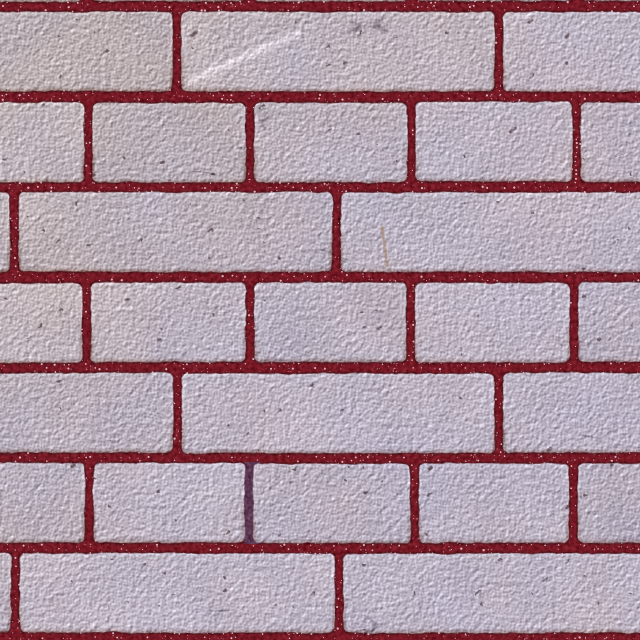
This texture is drawn by a Shadertoy shader. Its source:

```glsl
vec2 hash2(vec2 p) {
    vec3 q = fract(p.xyx * vec3(0.1031, 0.1030, 0.0973));
    q += dot(q, q.yzx + 33.33);
    return fract((q.xx + q.yz) * q.zy);
}

float corner(vec2 cell, vec2 f, vec2 o) {
    return dot(hash2(cell + o + 57.0) * 2.0 - 1.0, f - o);
}

float gradientNoise(vec2 p) {
    vec2 i = floor(p), f = p - i;
    vec2 u = f * f * f * (f * (f * 6.0 - 15.0) + 10.0);
    return mix(mix(corner(i, f, vec2(0, 0)), corner(i, f, vec2(1, 0)), u.x),
               mix(corner(i, f, vec2(0, 1)), corner(i, f, vec2(1, 1)), u.x), u.y);
}

float fbm(vec2 p) {
    float sum = 0.0, amp = 1.0;
    for (int i = 0; i < 3; i++) {
        sum += amp * gradientNoise(p);
        p = p * 2.03 + 17.0;
        amp *= 0.55;
    }
    return sum;
}

float stoneHeight(vec2 p) {
    return gradientNoise(p * 125.0) + 0.7 * gradientNoise(p * 235.0 + 9.0);
}

float segmentDistance(vec2 p, vec2 a, vec2 b) {
    vec2 ab = b - a;
    return length(p - a - ab * clamp(dot(p - a, ab) / dot(ab, ab), 0.0, 1.0));
}

// Scattered dots: one candidate per cell, kept with the given chance
float dots(vec2 p, float chance, float radius, float blur) {
    vec2 cell = floor(p), h = hash2(cell + 211.0), k = hash2(cell + 431.0);
    float r = radius * (0.5 + k.y);
    float d = length(p - cell - 0.3 - 0.4 * h) - r;
    return step(k.x, chance) * (1.0 - smoothstep(-blur, blur, d));
}

float jointX(float column, float row, float start, float pitch) {
    return start + column * pitch + 0.007 * (hash2(vec2(column + 20.0, row + 40.0)).x - 0.5);
}

void mainImage(out vec4 fragColor, in vec2 fragCoord) {
    vec2 p = fragCoord / iResolution.xy;
    float px = 1.0 / iResolution.y;

    // Courses alternate long and short bricks, counted from the top
    float down = (0.9896 - p.y) / 0.141;
    float row = floor(down);
    bool isShort = mod(row, 2.0) > 0.5;
    float pitch = isShort ? 0.254 : 0.506;
    float start = isShort ? 0.137 : 0.276 - 0.127 * mod(row, 4.0);
    float column = floor((p.x - start) / pitch);
    float left = jointX(column, row, start, pitch);
    float right = jointX(column + 1.0, row, start, pitch);
    vec2 brickHash = hash2(vec2(column + 7.0, row + 13.0));

    // Rounded brick with ragged edges
    vec2 local = vec2(p.x - 0.5 * (left + right), (0.5 - fract(down)) * 0.141);
    local.y += 0.002 * (brickHash.y - 0.5);
    vec2 halfSize = vec2(0.5 * (right - left) - 0.0068, 0.0620);
    vec2 q = abs(local) - halfSize + 0.009;
    float d = length(max(q, 0.0)) + min(max(q.x, q.y), 0.0) - 0.009;
    d += 0.0025 * fbm(p * 32.0) + 0.0012 * gradientNoise(p * 130.0);

    // Stone: embossed grain, broad mottling, a tint per brick
    float grain = stoneHeight(p) - stoneHeight(p + vec2(-0.0018, 0.0022));
    float mottling = fbm(p * 14.0 + 5.0);
    vec3 stone = mix(vec3(0.735, 0.69, 0.705), vec3(0.725, 0.69, 0.75), smoothstep(0.0, 1.4, p.x + 1.0 - p.y));
    stone += 0.035 * (brickHash.x - 0.5) + 0.035 * mottling;
    stone += vec3(0.02, 0.005, -0.02) * fbm(p * 5.0 + 30.0);
    stone += grain * vec3(0.25, 0.26, 0.26);

    // Pale upper rim, brownish lower rim
    float rim = smoothstep(-0.007, -0.001, d);
    float lower = smoothstep(0.02, -0.05, local.y);
    stone += rim * mix(vec3(0.06), vec3(-0.10, -0.14, -0.17), lower);

    // Pits, hairline cracks, a pale scrape and a rusty streak
    vec2 pitUv = p * vec2(38.0, 46.0) + 0.35 * fbm(p * 60.0);
    stone = mix(stone, vec3(0.30, 0.22, 0.24), 0.75 * dots(pitUv, 0.10, 0.08, 46.0 * px));
    float crack = abs(gradientNoise(p * vec2(9.0, 22.0) + 70.0));
    float crackPatch = smoothstep(0.25, 0.5, gradientNoise(p * 11.0 + 90.0));
    stone -= 0.2 * crackPatch * (1.0 - smoothstep(0.0, 0.04, crack));
    float scrape = segmentDistance(p, vec2(0.30, 0.875), vec2(0.465, 0.948)) + 0.005 * fbm(p * 40.0);
    stone += 0.13 * (1.0 - smoothstep(0.001, 0.009, scrape));
    float streak = segmentDistance(p, vec2(0.597, 0.645), vec2(0.605, 0.585)) + 0.002 * fbm(p * 90.0);
    stone = mix(stone, vec3(0.63, 0.49, 0.37), 0.6 * (1.0 - smoothstep(0.0, 0.004, streak)));

    // Painted mortar: rough, shaded beside the bricks, flecked with white grit
    float rough = gradientNoise(p * 150.0 + 3.0) + 0.6 * gradientNoise(p * 250.0);
    vec3 mortar = mix(vec3(0.28, 0.08, 0.10), vec3(0.46, 0.10, 0.145), smoothstep(-0.001, 0.005, d));
    mortar += rough * vec3(0.16, 0.09, 0.10);

    // One patched upright joint
    float patched = step(abs(row - 5.0), 0.1) * step(abs(local.y), 0.064)
                  * (1.0 - smoothstep(0.011, 0.014, abs(p.x - 0.394)));
    mortar = mix(mortar, vec3(0.35, 0.21, 0.31) + 0.15 * rough, patched);
    float grit = dots(p * 145.0, 0.13, 0.17, 145.0 * px * 0.6);
    grit = max(grit, 0.6 * dots(p * 230.0 + 50.0, 0.10, 0.2, 230.0 * px * 0.6));
    mortar = mix(mortar, vec3(0.82, 0.70, 0.74), grit * (1.0 - 0.8 * patched));

    vec3 color = mix(stone, mortar, smoothstep(-px, px, d));
    fragColor = vec4(clamp(color, 0.0, 1.0), 1.0);
}
```
